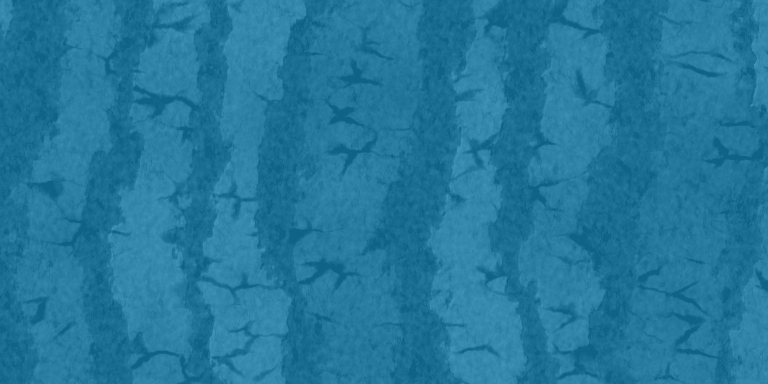
Write a Shadertoy shader that draws this texture.

```glsl
// Weathered tree bark: upright cracked plates and rough grooves under a blue tint.

vec2 hash2(vec2 p) {
    p = vec2(dot(p, vec2(127.1, 311.7)), dot(p, vec2(269.5, 183.3)));
    return fract(sin(p) * 43758.5);
}

// Gradient noise, roughly -0.6 to 0.6
float noise(vec2 p) {
    vec2 i = floor(p), f = p - i;
    vec2 u = f * f * f * (f * (f * 6.0 - 15.0) + 10.0);
    vec2 e = vec2(0.0, 1.0);
    float a = dot(hash2(i) * 2.0 - 1.0, f);
    float b = dot(hash2(i + e.yx) * 2.0 - 1.0, f - e.yx);
    float c = dot(hash2(i + e.xy) * 2.0 - 1.0, f - e.xy);
    float d = dot(hash2(i + e.yy) * 2.0 - 1.0, f - e.yy);
    return mix(mix(a, b, u.x), mix(c, d, u.x), u.y);
}

float fbm(vec2 p) {
    float sum = 0.0, amp = 1.0;
    for (int k = 0; k < 4; k++) {
        sum += amp * noise(p);
        p = mat2(1.6, 1.2, -1.2, 1.6) * p + 7.3;
        amp *= 0.6;
    }
    return sum;
}

// Raised plates in uneven columns: x = coverage, y = height
vec2 plates(vec2 p) {
    vec2 w = p + 0.04 * vec2(fbm(p * vec2(10.0, 7.0)), fbm(p * 7.0 + 9.0));
    float column = w.x * 3.6 + 0.75 * noise(w * vec2(1.7, 1.1) + 3.2) + 0.25 * noise(w * vec2(3.0, 4.0));
    float id = floor(column);
    vec2 kind = hash2(vec2(id, 4.0));
    float width = 0.28 + 0.14 * kind.y + 0.32 * noise(vec2(id * 5.7 + 0.4, p.y * 2.6));
    width += 0.14 * fbm(p * vec2(19.0, 13.0));
    float inside = width - abs(column - id - 0.5);
    float cover = 0.5 * smoothstep(-0.01, 0.03, inside) + 0.5 * smoothstep(-0.16, 0.12, inside);
    float level = 0.55 + 0.5 * kind.x + 0.7 * noise(vec2(id * 3.1, p.y * 3.0 + 0.5));
    level += 0.22 * fbm(p * vec2(7.0, 5.0) + 60.0);
    return vec2(cover, cover * clamp(level, 0.25, 1.1));
}

// Gap between the two nearest cell centres; zero along a crack
float cellGap(vec2 p) {
    vec2 i = floor(p);
    float near = 9.0, next = 9.0;
    for (int y = -1; y <= 1; y++)
    for (int x = -1; x <= 1; x++) {
        vec2 cell = i + vec2(x, y);
        float d = length(cell + hash2(cell) - p);
        next = min(next, max(near, d));
        near = min(near, d);
    }
    return next - near;
}

float relief(vec2 p) {
    return plates(p).y + 0.36 * fbm(p * vec2(36.0, 29.0));
}

void mainImage(out vec4 fragColor, in vec2 fragCoord) {
    vec2 p = fragCoord / iResolution.y;
    vec2 plate = plates(p);

    // Base tone, mottling and fine grain, rougher in the grooves
    float tone = 0.25 + 0.55 * plate.y;
    tone += 0.12 * fbm(p * vec2(14.0, 9.0) + 21.0);
    tone += mix(0.34, 0.27, plate.x) * fbm(p * vec2(66.0, 52.0));

    // Dark pits
    float pits = smoothstep(0.2, 0.42, fbm(p * vec2(32.0, 24.0) + 40.0));
    tone -= 0.26 * pits * (1.0 - 0.5 * plate.y);

    // Flaky creases, running mostly upright
    float crease = 1.0 - smoothstep(0.0, 0.07, abs(fbm(p * vec2(17.0, 9.0) + 80.0)));
    tone -= 0.2 * crease * smoothstep(-0.1, 0.2, noise(p * 8.0 + 33.0));

    // Light from the upper left
    tone += 0.3 * clamp(relief(p) - relief(p + vec2(-0.004, 0.005)), -0.8, 0.8);

    // Short tapering cracks, mostly running across the plates
    vec2 bend = 0.2 * vec2(fbm(p * 13.0), fbm(p * 13.0 + 30.0));
    float gap = cellGap(p * vec2(8.0, 15.0) + bend);
    float strength = smoothstep(-0.05, 0.25, noise(p * vec2(7.0, 9.0) + 12.0));
    float crack = strength * (1.0 - smoothstep(0.03, 0.07 + 0.16 * strength, gap));
    tone -= 0.7 * crack * plate.x;

    // Blue duotone
    vec3 shadowBlue = vec3(0.05, 0.385, 0.525);
    vec3 lightBlue = vec3(0.235, 0.565, 0.705);
    fragColor = vec4(mix(shadowBlue, lightBlue, clamp(tone, 0.02, 1.08)), 1.0);
}
```
